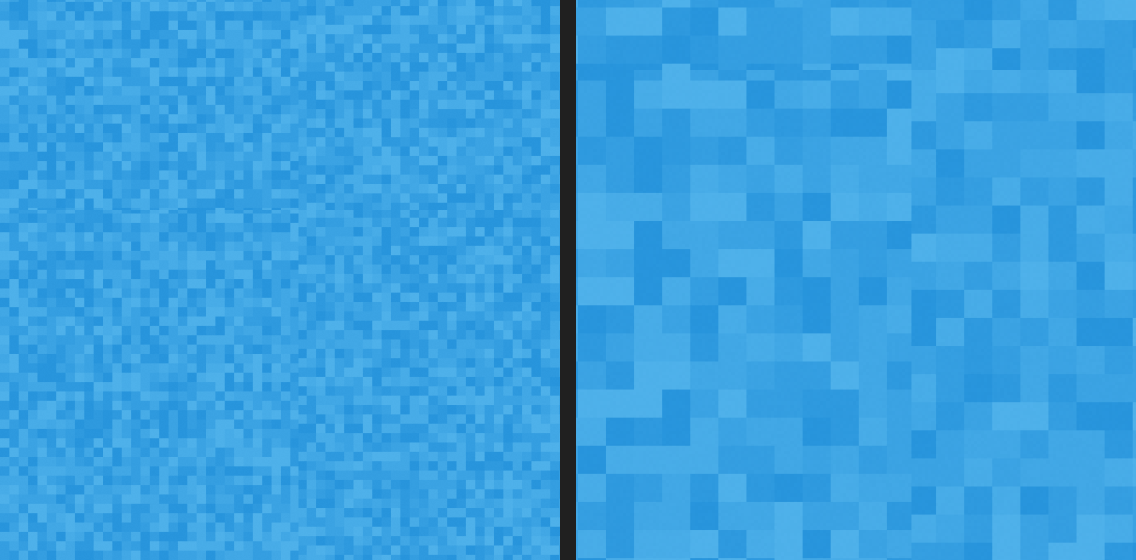
Left, the full canvas; right, a detail of the centre.
This texture is drawn by a WebGL 2 fragment shader. Its source:

```glsl
#version 300 es
precision highp float;

#define CELLS 59.8
#define LEVELS 7.0
#define DARK_BLUE vec3(0.155, 0.583, 0.863)
#define LIGHT_BLUE vec3(0.305, 0.692, 0.916)
#define SEAM vec2(0.533, 0.625)
#define RIGHT_SHIFT vec2(0.25, 0.45)
#define UPPER_SHIFT vec2(0.0, 0.4)
#define GRAIN_CELLS 512.0
#define GRAIN_AMOUNT 0.008

uniform vec2 u_resolution;
out vec4 fragColor;

// Integer hash of a lattice point, in 0..1
float hash(vec2 point, uint seed) {
    uvec2 q = uvec2(ivec2(point)) * uvec2(1597u, 3571u);
    uint h = (q.x ^ (q.y << 8)) + seed * 9176u;
    h = (h ^ (h >> 16)) * 73244475u;
    h = (h ^ (h >> 15)) * 73244475u;
    h ^= h >> 16;
    return float(h >> 8) / 16777216.0;
}

// One of a few evenly spaced shades, 0 dark to 1 light
float cellShade(vec2 cell, uint seed) {
    return floor(hash(cell, seed) * LEVELS) / (LEVELS - 1.0);
}

// Grid of flat squares with edges softened over one pixel
float mosaic(vec2 p, float pixel, uint seed) {
    vec2 corner = floor(p + 0.5);
    vec2 blend = clamp((p - corner) / pixel + 0.5, 0.0, 1.0);
    float lower = mix(cellShade(corner - 1.0, seed),
                      cellShade(corner - vec2(0.0, 1.0), seed), blend.x);
    float upper = mix(cellShade(corner - vec2(1.0, 0.0), seed),
                      cellShade(corner, seed), blend.x);
    return mix(lower, upper, blend.y);
}

void main() {
    float scale = min(u_resolution.x, u_resolution.y);
    vec2 uv = gl_FragCoord.xy / scale;
    float pixel = CELLS / scale;

    // Four patches whose grids are slightly out of step
    vec2 side = clamp((uv - SEAM) * scale + 0.5, 0.0, 1.0);
    float shade = 0.0;
    for (int i = 0; i < 4; i++) {
        vec2 patchId = vec2(i & 1, i >> 1);
        vec2 cover = mix(1.0 - side, side, patchId);
        vec2 shift = patchId.x * RIGHT_SHIFT + patchId.y * UPPER_SHIFT;
        shade += cover.x * cover.y * mosaic(uv * CELLS + shift, pixel, uint(i) + 1u);
    }

    // Faint fine grain over the flat shades
    float grain = hash(floor(uv * GRAIN_CELLS), 11u) - 0.5;
    vec3 color = mix(DARK_BLUE, LIGHT_BLUE, shade) + grain * GRAIN_AMOUNT;
    fragColor = vec4(color, 1.0);
}
```
